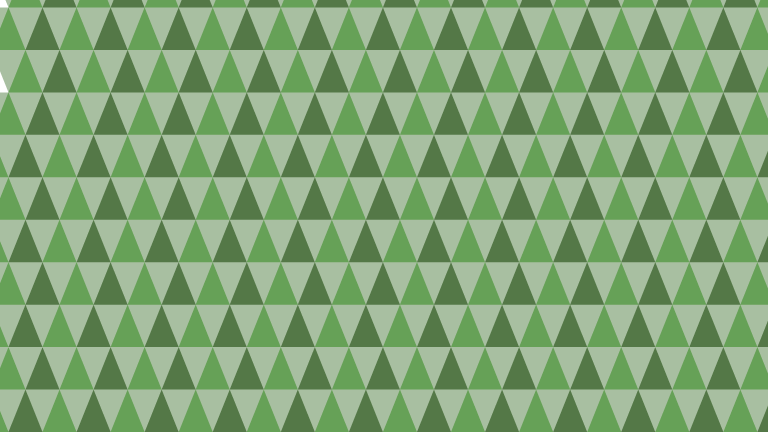
This pattern is drawn by a Shadertoy shader. Its source:

```glsl
// Staggered rows of two-tone green triangles on a pale sage ground.

#define PITCH 0.0788       // triangle base width, in canvas heights
#define ROW_HEIGHT 0.09827 // triangle height
#define FIRST_APEX 0.059   // x of the first dark apex in the bottom row
#define SHIFT_ROW 8.0      // even rows from here up move one whole triangle
#define SAMPLES 4          // antialiasing samples per axis
#define GROUND vec3(0.66, 0.75, 0.63)
#define LEAF vec3(0.40, 0.63, 0.34)
#define FOREST vec3(0.33, 0.47, 0.28)
#define BARE vec3(1.0)

vec3 trianglePattern(vec2 p) {
    float row = floor(p.y / ROW_HEIGHT);
    float rise = fract(p.y / ROW_HEIGHT);

    // Odd rows stagger by half a base; upper even rows by a full one
    float odd = mod(row, 2.0);
    float shifted = (1.0 - odd) * step(SHIFT_ROW, row);
    float u = (p.x - FIRST_APEX) / PITCH - 0.5 * odd - shifted;
    float column = floor(u + 0.5);

    // The shape narrows from a full base to its apex
    bool inside = abs(u - column) < 0.5 * (1.0 - rise);
    if (!inside) return GROUND;

    // Shifted rows lack their leftmost triangle
    if (shifted > 0.5 && column < -1.5) return BARE;
    return mix(FOREST, LEAF, mod(column, 2.0));
}

void mainImage(out vec4 fragColor, in vec2 fragCoord) {
    // Average a regular grid of samples to smooth every edge
    vec3 sum = vec3(0.0);
    for (int j = 0; j < SAMPLES; j++) {
        for (int i = 0; i < SAMPLES; i++) {
            vec2 offset = (vec2(i, j) + 0.5) / float(SAMPLES) - 0.5;
            sum += trianglePattern((fragCoord + offset) / iResolution.y);
        }
    }
    fragColor = vec4(sum / float(SAMPLES * SAMPLES), 1.0);
}
```
